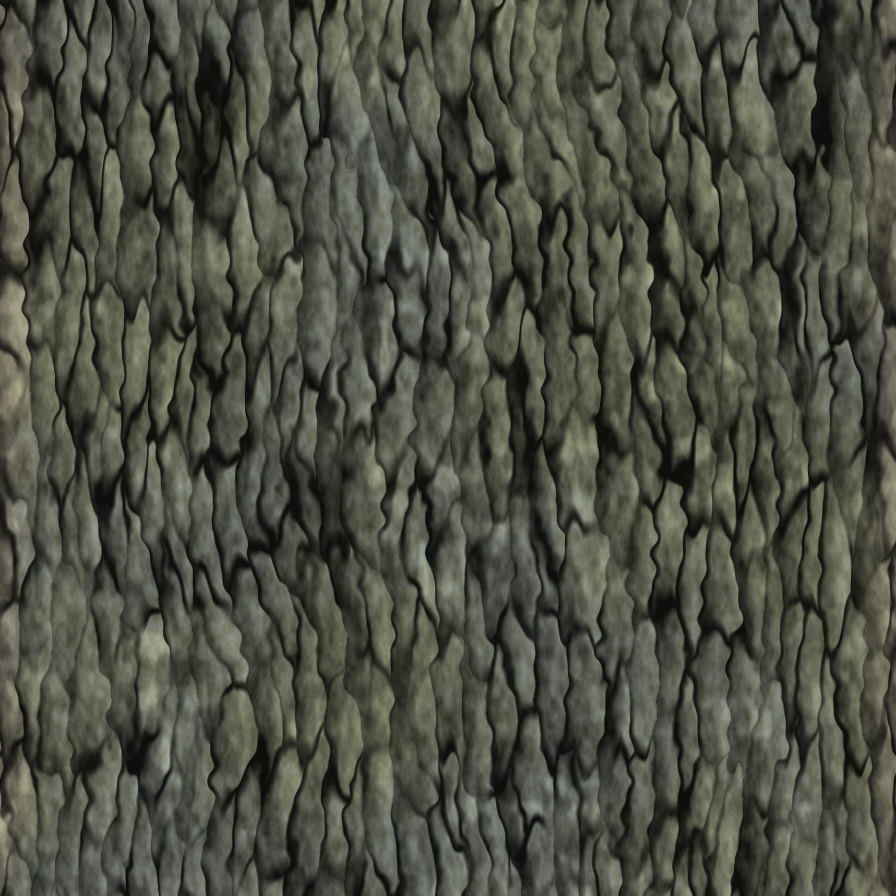
Reproduce this texture procedurally as a WebGL 2 fragment shader.

```glsl
#version 300 es
precision highp float;
// Weathered tree bark: narrow upright plates with ragged, shadowed edges.
// Staggered, stretched cellular noise forms the plates, each shaded from a
// dark flank to a bright rim; layered noise adds relief, streaks and grain.

uniform vec2 u_resolution;
out vec4 fragColor;

const vec2 PLATE_COUNT = vec2(35.0, 8.5);
const vec2 LIGHT_STEP = vec2(0.0032, 0.0022);
const vec3 OLIVE = vec3(0.985, 1.0, 0.81);
const vec3 SLATE = vec3(0.955, 1.0, 0.93);
const vec3 BROWN = vec3(1.07, 1.0, 0.86);

float hash(vec2 p) {
    vec3 q = fract(p.xyx * vec3(0.1031, 0.1030, 0.0973));
    q += dot(q, q.yzx + 33.33);
    return fract((q.x + q.y) * q.z);
}

float noise(vec2 p) {
    vec2 i = floor(p);
    vec2 f = p - i;
    f = f * f * (3.0 - 2.0 * f);
    float low = mix(hash(i), hash(i + vec2(1, 0)), f.x);
    float high = mix(hash(i + vec2(0, 1)), hash(i + vec2(1, 1)), f.x);
    return mix(low, high, f.y);
}

float fbm(vec2 p) {
    float sum = 0.0;
    float weight = 0.5;
    for (int octave = 0; octave < 4; octave++) {
        sum += weight * noise(p);
        p = p * 2.03 + 17.7;
        weight *= 0.5;
    }
    return sum / 0.9375;
}

// Broad sway tilts the plates; finer layers make their borders ragged.
vec2 warp(vec2 p) {
    float sway = noise(p * vec2(3.6, 4.2) + 3.1) - 0.5;
    float bend = noise(p * vec2(20.0, 15.0) + 9.4) - 0.5;
    float nick = noise(p * vec2(75.0, 55.0) + 21.0) - 0.5;
    float lift = noise(p * vec2(75.0, 14.0) + 40.0) - 0.5;
    float centre = 1.0 - smoothstep(0.15, 0.5, abs(p.x - 0.5));
    float shift = sway * mix(0.025, 0.08, centre) + bend * 0.014 + nick * 0.010;
    return p + vec2(shift, lift * 0.045);
}

// x: distance measure from the border, y: random value, z: offset across plate.
vec3 plates(vec2 p) {
    vec2 q = p * PLATE_COUNT + 20.0;
    float nearest = 9.0;
    float second = 9.0;
    vec2 found = vec2(0.0);
    for (int x = -2; x <= 2; x++) {
        float column = floor(q.x) + float(x);
        float stagger = hash(vec2(column, 7.7));
        float row = floor(q.y + stagger);
        for (int y = -1; y <= 1; y++) {
            vec2 c = vec2(column, row + float(y));
            vec2 jitter = vec2(0.1 + 0.8 * hash(c), hash(c + 71.3) - stagger);
            vec2 offset = q - c - jitter;
            float d = length(offset);
            if (d < nearest) {
                second = nearest;
                nearest = d;
                found = vec2(hash(c + 133.7), offset.x + 0.35 * offset.y);
            } else {
                second = min(second, d);
            }
        }
    }
    return vec3(second - nearest, found);
}

float relief(vec2 p) {
    return fbm(p * vec2(62.0, 24.0)) + 0.5 * noise(p * vec2(120.0, 70.0) + 8.0);
}

void main() {
    vec2 p = gl_FragCoord.xy / u_resolution;
    vec3 plate = plates(warp(p));

    // Shadowed flank on one side, thin crack and bright rim on the other
    float facing = smoothstep(-0.5, 0.5, plate.z);
    float crackWidth = mix(0.50, 0.13, facing);
    float depth = mix(0.3, 1.0, smoothstep(0.25, 0.65, noise(p * vec2(34.0, 14.0) + 5.0)));
    float body = 1.0 - depth * (1.0 - smoothstep(0.0, crackWidth, plate.x));
    float tone = mix(0.07, 0.36, body);
    tone += 0.15 * (facing - 0.5) * body;

    // Relief, grain and broad patches
    float slope = relief(p) - relief(p + LIGHT_STEP);
    float streaks = fbm(p * vec2(48.0, 17.0) + 52.0) - 0.5;
    float grain = fbm(p * vec2(110.0, 70.0) + 11.0) - 0.5;
    tone += (0.20 * slope + 0.26 * streaks + 0.24 * grain) * mix(0.45, 1.0, body);
    tone += 0.03 * (plate.y - 0.5) + 0.10 * (fbm(p * 5.0 + 2.0) - 0.5);

    // Sparse pale lichen flecks
    float fleck = smoothstep(0.62, 0.9, noise(p * vec2(70.0, 32.0) + 60.0));
    fleck *= smoothstep(0.4, 0.75, noise(p * 11.0 + 31.0)) * body;
    tone += 0.15 * fleck;

    // Olive and slate tints, warmer toward both sides
    float hue = smoothstep(0.25, 0.75, fbm(p * 5.0 + 80.0) + 0.4 * grain);
    float side = smoothstep(0.45, 0.5, abs(p.x - 0.5));
    vec3 tint = mix(mix(OLIVE, SLATE, hue), BROWN, 0.6 * side);
    fragColor = vec4(clamp(tone + 0.03 * side, 0.055, 0.72) * tint, 1.0);
}
```
